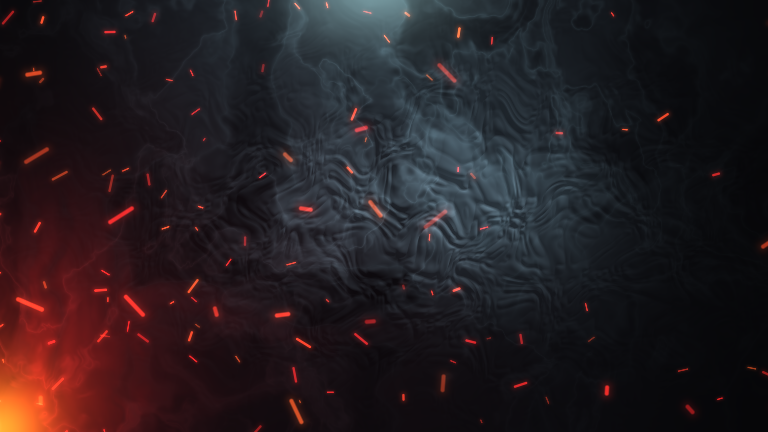
Give the GLSL for this background, as a Shadertoy shader.

```glsl
// Dark smoky backdrop: cold light from the top, a rocky middle, a fire glow in the
// lower left corner and scattered embers. Smoke is domain-warped fbm, rock is noise
// lit by its slope, and embers are hashed streaks on jittered grids.

float hash(vec2 p) {
    return fract(sin(dot(p, vec2(127.1, 311.7))) * 43758.5);
}

float noise(vec2 p) {
    vec2 i = floor(p), f = fract(p);
    f = f * f * (3.0 - 2.0 * f);
    float low = mix(hash(i), hash(i + vec2(1, 0)), f.x);
    float high = mix(hash(i + vec2(0, 1)), hash(i + vec2(1, 1)), f.x);
    return mix(low, high, f.y);
}

float fbm(vec2 p) {
    const mat2 turn = mat2(1.6, 1.2, -1.2, 1.6);
    float sum = 0.0, amp = 0.5;
    for (int i = 0; i < 5; i++) {
        sum += amp * noise(p);
        p = turn * p + 7.3;
        amp *= 0.5;
    }
    return sum;
}

// Soft elliptical spot of light
float blob(vec2 p, vec2 center, vec2 radius) {
    vec2 d = (p - center) / radius;
    return exp(-dot(d, d));
}

// Smoke: x is the soft body, y the thin curling filaments
vec2 smoke(vec2 p, float scale) {
    vec2 q = p * scale;
    vec2 warp = vec2(fbm(q + 3.1), fbm(q + vec2(8.7, 1.9)));
    float n = fbm(q * vec2(1.3, 0.9) + 2.8 * warp);
    float ridge = max(0.0, 1.0 - abs(n - 0.5) * 9.0);
    return vec2(smoothstep(0.28, 0.72, n), ridge * ridge * ridge);
}

// Height of the broken rock surface
float rockHeight(vec2 p) {
    vec2 q = p * 27.0 + 3.0 * vec2(noise(p * 13.0), noise(p * 13.0 + 40.0));
    float creases = abs(2.0 * noise(q) - 1.0);
    return creases + 0.6 * abs(2.0 * noise(q * 2.1 + 9.0) - 1.0);
}

float rockLight(vec2 p, vec2 lightStep) {
    return rockHeight(p) - rockHeight(p + lightStep);
}

float segmentDistance(vec2 p, vec2 halfSpan) {
    float t = clamp(dot(p, halfSpan) / dot(halfSpan, halfSpan), -1.0, 1.0);
    return length(p - halfSpan * t);
}

// One grid of glowing streaks; each stays inside its own cell
vec3 embers(vec2 p, float cell, float size, float density, float seed) {
    vec2 id = floor(p / cell);
    vec2 key = id + seed;
    vec2 jitter = vec2(hash(key + 1.7), hash(key + 5.3)) - 0.5;
    vec2 center = (id + 0.5 + 0.5 * jitter) * cell;
    float alive = step(hash(key + 9.1), density * mix(1.0, 0.4, smoothstep(0.3, 1.6, center.x)));
    float angle = 6.283 * hash(key + 12.4);
    float stretch = size * mix(0.3, 1.8, hash(key + 15.8));
    float d = segmentDistance(p - center, stretch * vec2(cos(angle), sin(angle)));
    float width = size * 0.42;
    float core = 1.0 - smoothstep(width * 0.3, width, d);
    float halo = exp(-d * d / (width * width * 4.0));
    float heat = hash(key + 21.6);
    vec3 tint = mix(vec3(0.85, 0.10, 0.10), vec3(1.0, 0.36, 0.12), heat * heat);
    return alive * mix(0.4, 1.0, hash(key + 25.2)) * tint * (0.85 * core + 0.22 * halo);
}

void mainImage(out vec4 fragColor, in vec2 fragCoord) {
    vec2 p = fragCoord / iResolution.y;
    float aspect = iResolution.x / iResolution.y;
    p.x *= 1.7778 / aspect;

    vec2 wide = smoke(p, 2.3);
    vec2 fine = smoke(p + 4.0, 4.2);

    // Cold haze, densest below the top light and over the rocky middle
    float haze = 0.60 * blob(p, vec2(0.87, 1.00), vec2(0.55, 0.28))
               + 0.60 * blob(p, vec2(1.13, 0.70), vec2(0.24, 0.25))
               + 0.45 * blob(p, vec2(0.76, 0.52), vec2(0.28, 0.17))
               + 0.45 * blob(p, vec2(1.12, 0.48), vec2(0.28, 0.19))
               + 0.22 * blob(p, vec2(0.95, 0.65), vec2(0.80, 0.45));
    vec3 color = vec3(0.035, 0.035, 0.048);
    color += vec3(0.17, 0.225, 0.25) * haze * (0.25 + 0.60 * wide.x + 0.30 * fine.x);
    color += vec3(0.16, 0.22, 0.24) * (haze + 0.10) * (0.35 * wide.y + 0.45 * fine.y);

    // Rock flakes lit from above
    float rockMask = blob(p, vec2(0.95, 0.48), vec2(0.58, 0.30));
    float relief = rockLight(p, vec2(0.004, 0.007));
    color += vec3(0.17, 0.21, 0.23) * rockMask * (0.25 + haze) * clamp(relief, -0.35, 0.8);

    // Top light
    float topLight = blob(p, vec2(0.87, 1.04), vec2(0.20, 0.13));
    color += vec3(0.34, 0.45, 0.45) * topLight * (0.75 + 0.4 * wide.x);

    // Fire glow, from wide crimson to a yellow corner
    float firelit = 0.45 + 0.60 * wide.x + 0.25 * fine.y;
    color += vec3(0.13, 0.012, 0.02) * blob(p, vec2(0.0, 0.15), vec2(0.75, 0.55)) * firelit;
    color += vec3(0.48, 0.07, 0.045) * blob(p, vec2(-0.05, 0.10), vec2(0.35, 0.32)) * firelit;
    color += vec3(0.45, 0.22, 0.02) * blob(p, vec2(-0.02, 0.02), vec2(0.16, 0.15));
    color += vec3(0.35, 0.38, 0.08) * blob(p, vec2(0.0), vec2(0.09, 0.09));

    // Darkened right and upper left borders
    float rightShade = smoothstep(1.25, 1.78, p.x);
    float leftShade = smoothstep(0.45, 0.0, p.x) * smoothstep(0.4, 0.8, p.y);
    color *= 1.0 - 0.35 * rightShade - 0.35 * leftShade;

    // Embers from large to small
    color += embers(p, 0.19, 0.017, 0.50, 3.0);
    color += embers(p + 0.07, 0.12, 0.010, 0.45, 31.0);
    color += embers(p + 0.03, 0.075, 0.006, 0.28, 67.0);

    fragColor = vec4(clamp(color, 0.0, 1.0), 1.0);
}
```
